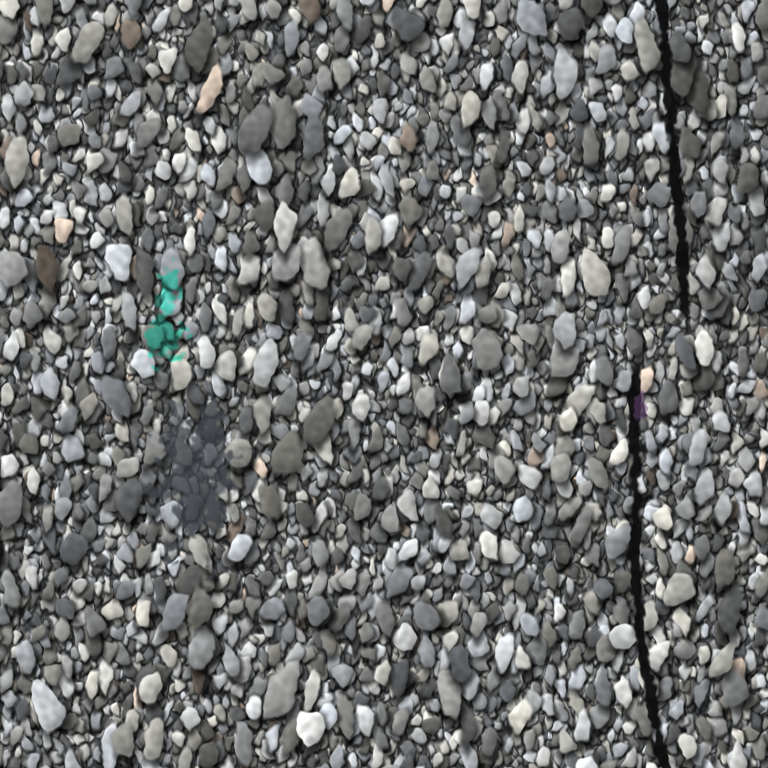
Give the GLSL for this texture, as a three.js fragment shader.

```glsl
varying vec2 vUv;

#define FINE_GRAINS 104.0
#define GRAIN_STEP 0.72
#define SQUASH 0.58
#define TILT 0.9
#define SOFTNESS 0.0031
#define SHADOW_REACH 0.3
#define SHADOW_DEPTH 0.72
#define DARK_STONE 0.34
#define PALE_STONE 0.88
#define ROUNDNESS 13.0
#define LIGHT_DIR vec2(-0.6, 0.8)

vec2 hash2(vec2 p) {
  vec3 q = fract(p.xyx * vec3(0.1031, 0.1030, 0.0973));
  q += dot(q, q.yzx + 33.33);
  return fract((q.xx + q.yz) * q.zy);
}

float gradientDot(vec2 cell, vec2 offset) {
  return dot(hash2(cell) * 2.0 - 1.0, offset);
}

float gradientNoise(vec2 p) {
  vec2 c = floor(p), f = fract(p);
  vec2 u = f * f * (3.0 - 2.0 * f);
  vec2 r = vec2(1.0, 0.0);
  float low = mix(gradientDot(c, f), gradientDot(c + r.xy, f - r.xy), u.x);
  float high = mix(gradientDot(c + r.yx, f - r.yx), gradientDot(c + 1.0, f - 1.0), u.x);
  return mix(low, high, u.y);
}

vec2 noise2(vec2 p) {
  return vec2(gradientNoise(p), gradientNoise(p + 57.3));
}

// Worn polygon: smooth signed distance in x, facing of the near sides in yz
vec3 chipShape(vec2 p, vec2 id) {
  vec3 total = vec3(0.0);
  for (int k = 0; k < 6; k++) {
    vec2 h = hash2(id + float(k) * 17.3);
    float angle = (float(k) + 0.8 * h.x) * 1.0472;
    vec2 side = vec2(cos(angle), sin(angle));
    float d = dot(p, side) - mix(0.3, 0.6, h.y);
    total += exp(ROUNDNESS * d) * vec3(1.0, side);
  }
  return vec3(log(total.x) / ROUNDNESS, total.yz / total.x);
}

vec3 stoneColor(vec2 id) {
  vec2 h = hash2(id + 71.7);
  vec3 tint = mix(vec3(0.97, 1.0, 1.035), vec3(1.02, 1.01, 0.96), h.y);
  tint = mix(tint, vec3(1.05, 0.96, 0.88), step(0.98, h.y));
  return tint * mix(DARK_STONE, PALE_STONE, h.x);
}

// One layer of chips, laid so that each shades those to its lower right
vec3 layStones(vec3 color, vec2 uv, float count, float density, float seed) {
  vec2 p = uv * vec2(count, count * SQUASH);
  vec2 cell = floor(p);
  float soft = SOFTNESS * count * 0.5;
  for (int j = -1; j <= 1; j++) {
    for (int i = -1; i <= 1; i++) {
      vec2 id = cell + vec2(-float(i), float(j));
      vec2 key = id + seed;
      vec2 pick = hash2(key + 5.1);
      if (pick.x > density) continue;
      vec2 v = p - id - mix(vec2(0.2), vec2(0.8), hash2(key));
      v.y /= SQUASH;
      float angle = (pick.y - 0.55) * TILT;
      v = mat2(cos(angle), -sin(angle), sin(angle), cos(angle)) * v;
      v.y *= mix(0.45, 0.8, hash2(key + 9.4).x);
      vec3 chip = chipShape(v, key);
      float facing = dot(normalize(v + 0.0001), LIGHT_DIR);
      float reach = SHADOW_REACH * (0.7 - 0.5 * facing);
      float depth = SHADOW_DEPTH * (0.55 - 0.45 * facing);
      color *= 1.0 - depth * (1.0 - smoothstep(0.0, reach, chip.x));
      float bevel = dot(chip.yz, LIGHT_DIR) * smoothstep(-0.35, 0.0, chip.x);
      vec3 face = stoneColor(key) * (1.0 + 0.24 * bevel);
      color = mix(color, face, 1.0 - smoothstep(-soft, soft, chip.x));
    }
  }
  return color;
}

// Two staggered runs of ragged crack with a faint link between
float crackMask(vec2 uv) {
  float upper = 0.862 + 0.078 * (1.0 - uv.y);
  float bend = clamp(1.0 - uv.y / 0.3, 0.0, 1.0);
  float lower = 0.827 + 0.042 * bend * bend;
  float center = mix(lower, upper, smoothstep(0.53, 0.6, uv.y));
  center += 0.007 * gradientNoise(uv * 24.0);
  float link = smoothstep(0.51, 0.54, uv.y) * (1.0 - smoothstep(0.57, 0.6, uv.y));
  float width = 0.0062 + 0.01 * gradientNoise(uv * vec2(60.0, 34.0));
  width += 0.005 * gradientNoise(uv * 110.0);
  return (1.0 - 0.75 * link) * (1.0 - smoothstep(-0.002, 0.003, abs(uv.x - center) - width));
}

float stainMask(vec2 uv, vec2 center, vec2 size, float roughness) {
  float ragged = gradientNoise(uv * 38.0) + 0.8 * gradientNoise(uv * 95.0);
  return 1.0 - smoothstep(0.7, 1.1, length((uv - center) / size) + roughness * ragged);
}

void main() {
  // Gritty bed, then chips from fine to coarse on a slightly bent grid
  vec2 uv = vUv + 0.0045 * noise2(vUv * 55.0) + 0.0025 * noise2(vUv * 120.0);
  vec3 color = vec3(0.3, 0.305, 0.31) + 0.3 * gradientNoise(vUv * 120.0);
  float count = FINE_GRAINS;
  float density = 1.0;
  for (int layer = 0; layer < 5; layer++) {
    color = layStones(color, uv, count, density, 37.0 * float(layer) + 11.0);
    count *= GRAIN_STEP;
    density *= 0.8 - 0.1 * float(layer);
  }
  // Rough surface and broad unevenness
  color *= 1.0 + 0.25 * gradientNoise(vUv * 100.0) + 0.1 * gradientNoise(vUv * 9.0);

  // Dark smear, paint flecks and crack
  float smear = stainMask(vUv, vec2(0.255, 0.385), vec2(0.05, 0.085), 1.3);
  color = mix(color, vec3(0.25, 0.265, 0.29), 0.75 * smear);
  float teal = stainMask(vUv, vec2(0.217, 0.58), vec2(0.018, 0.058), 1.5);
  color = mix(color, vec3(0.2, 0.62, 0.54) * (0.4 + 1.3 * color), 0.8 * teal);
  color = mix(color, vec3(0.05, 0.05, 0.055), 0.95 * crackMask(vUv));
  float violet = stainMask(vUv, vec2(0.833, 0.477), vec2(0.008, 0.017), 1.5);
  color = mix(color, vec3(0.42, 0.28, 0.48), 0.5 * violet);
  gl_FragColor = vec4(clamp(color, 0.0, 1.0), 1.0);
}
```
